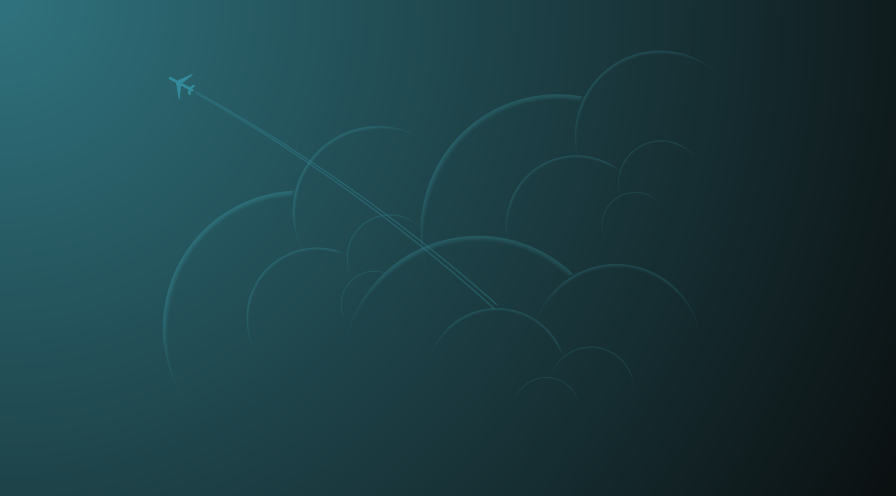
Write a WebGL 1 fragment shader that draws this background.

```glsl
precision highp float;

uniform vec2 u_resolution;

float pixel;

// Coverage of a shape from its signed distance
float fill(float d) {
  return 1.0 - smoothstep(-0.6 * pixel, 0.6 * pixel, d);
}

// Rim light of a puff: crisp outside, soft inside, thinning toward both ends
float rim(vec2 p, vec2 center, float radius, float endAngle, float endFade) {
  vec2 q = p - center;
  float angle = atan(q.x, q.y);
  float fade = smoothstep(-2.1, -1.1, angle)
             * (1.0 - smoothstep(endAngle - endFade, endAngle, angle));
  float d = length(q) - radius;
  float width = max(radius * 0.05 * fade, 1.6 * pixel);
  float strength = 0.62 + 0.7 * radius;
  return fill(d) * smoothstep(-width, 0.0, d) * fade * strength;
}

// Five overlapping puffs, turned as a group
float cloud(vec2 p, vec2 center, float turn) {
  float c = cos(turn), s = sin(turn);
  vec2 q = mat2(c, -s, s, c) * (p - center);
  float light = rim(q, vec2(-0.038, -0.011), 0.276, 0.21, 0.05);
  light = max(light, rim(q, vec2(0.169, 0.181), 0.172, 0.95, 0.9));
  light = max(light, rim(q, vec2(0.0), 0.142, 0.75, 0.3));
  light = max(light, rim(q, vec2(0.171, 0.085), 0.087, 1.08, 0.7));
  return max(light, rim(q, vec2(0.119, 0.0), 0.068, 0.9, 0.7));
}

// Airplane silhouette: x runs toward the nose, y across the wings
float airplane(vec2 p) {
  const float span = 0.028;
  vec2 forward = vec2(-0.88, 0.475);
  vec2 q = vec2(dot(p, forward), dot(p, vec2(0.475, 0.88))) / span;
  float side = abs(q.y);
  float body = length(vec2(q.x - clamp(q.x, -0.95, 0.85), q.y)) - 0.1;
  float wing = max(abs(q.x - 0.17 + 0.6 * side) - 0.22 * (1.0 - 0.8 * side), side - 1.0);
  float tail = max(abs(q.x + 0.75 + 0.45 * side) - 0.1, side - 0.38);
  return fill(min(body, min(wing, tail)) * span);
}

// Twin bowed trails that spread apart behind the airplane
float trails(vec2 p) {
  vec2 along = vec2(0.816, -0.578);
  float t = dot(p, along) / 0.782;
  float offset = dot(p, vec2(-along.y, along.x)) - 0.09 * t * (1.0 - t);
  float d = abs(abs(offset) - 0.001 - 0.0038 * t);
  float line = 1.0 - smoothstep(0.0003, 0.0003 + 1.1 * pixel, d);
  float mask = smoothstep(0.03, 0.06, t) * (1.0 - smoothstep(0.99, 1.0, t));
  return line * mask * mix(0.6, 0.46, clamp(t, 0.0, 1.0));
}

void main() {
  pixel = 1.0 / u_resolution.y;
  vec2 p = gl_FragCoord.xy * pixel;
  float aspect = u_resolution.x * pixel;

  // Teal glow falling off from the upper left corner
  float falloff = length(p - vec2(0.0, 1.0)) / length(vec2(aspect, 1.0));
  vec3 color = mix(vec3(0.187, 0.45, 0.495), vec3(0.042, 0.06, 0.063), falloff);

  // Cloud outlines
  float clouds = cloud(p, vec2(1.162, 0.545), 0.0);
  clouds = max(clouds, cloud(p, vec2(0.639, 0.359), 0.23));
  clouds = max(clouds, cloud(p, vec2(1.002, 0.237), -0.58));
  color += vec3(0.04, 0.125, 0.13) * clouds;

  // Airplane and its trails
  vec2 flight = p - vec2(0.364, 0.831);
  color = mix(color, vec3(0.18, 0.47, 0.52), trails(flight));
  color = mix(color, vec3(0.2, 0.54, 0.61), airplane(flight));

  gl_FragColor = vec4(color, 1.0);
}
```
